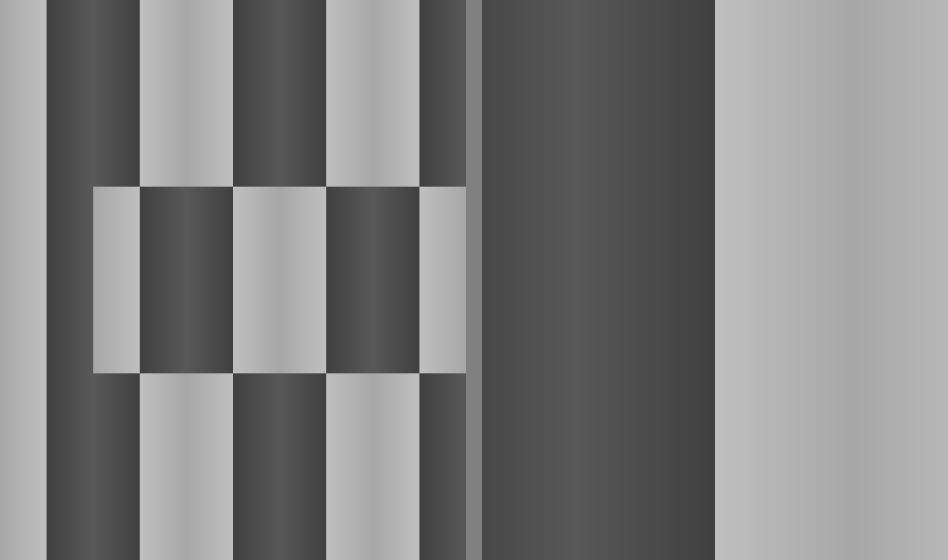
Left: the whole. Right: its middle third, enlarged.
Write a Shadertoy shader that draws this pattern.

```glsl
// Light and dark shaded vertical bands, with an inset middle panel that swaps their tones.

const float COLUMNS = 5.0;
const float ROWS = 3.0;
const vec2 LIGHT_TONES = vec2(0.655, 0.75);  // band centre, band edge
const vec2 DARK_TONES = vec2(0.345, 0.25);

// Coverage from a signed distance, smoothed over one pixel.
float coverage(float signedDistance, float pixel) {
    return clamp(signedDistance / pixel + 0.5, 0.0, 1.0);
}

// Signed distance to the band edges: positive in light bands, which are centred on even x.
float bandDistance(float x) {
    return 0.5 - abs(mod(x + 1.0, 2.0) - 1.0);
}

// The panel starts one column in, fills the middle row and runs off the right side.
float panelMask(vec2 cell, vec2 pixel) {
    float right = coverage(cell.x - 1.0, pixel.x);
    float middle = coverage(0.5 - abs(cell.y - 0.5 * ROWS), pixel.y);
    return right * middle;
}

void mainImage(out vec4 fragColor, in vec2 fragCoord) {
    vec2 grid = vec2(COLUMNS, ROWS);
    vec2 cell = fragCoord / iResolution.xy * grid;
    vec2 pixel = grid / iResolution.xy;

    // Alternate the bands and swap them inside the panel
    float band = bandDistance(cell.x);
    float light = coverage(band, pixel.x);
    light = mix(light, 1.0 - light, panelMask(cell, pixel));

    // Shade each band linearly from its centre to its edges
    float edge = 1.0 - 2.0 * abs(band);
    float lightTone = mix(LIGHT_TONES.x, LIGHT_TONES.y, edge);
    float darkTone = mix(DARK_TONES.x, DARK_TONES.y, edge);

    fragColor = vec4(vec3(mix(darkTone, lightTone, light)), 1.0);
}
```
